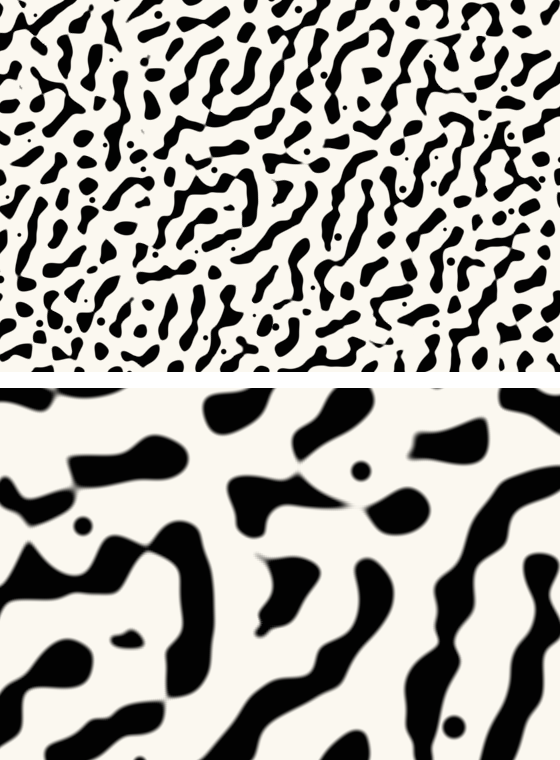
Top: the whole. Bottom: its middle third, enlarged.
Write a Shadertoy shader that draws this pattern.

```glsl
#define FREQUENCY 12.8       // stripes per canvas height
#define LUMP_FREQUENCY 15.5  // undirected blobs per canvas height
#define CELL 0.16            // size of a wavelet cell
#define WAVELETS 6           // wavelets per cell
#define TILT_LEFT 0.86       // stripe direction at the left edge, radians
#define TILT_RIGHT 1.14      // stripe direction at the right edge
#define SPREAD 1.15          // random deviation of the direction
#define FADE 0.6             // how easily weak stripes break up
#define LUMPS 0.5            // strength of the undirected blobs
#define THRESHOLD 0.42       // higher means less ink
#define DOT_CELL 0.075       // spacing of candidate dots in the gaps
#define SOFTNESS 0.0025      // half width of an edge

const vec3 INK = vec3(0.008, 0.008, 0.008);
const vec3 PAPER = vec3(0.984, 0.972, 0.940);
const float TAU = 6.2831853;

// Four random values in 0..1 for a cell and an index
vec4 hash(ivec2 cell, int index) {
    uvec4 v = uvec4(cell.x + 64, cell.y + 64, index, index + 17);
    v = v * 1664525u + 1013904223u;
    for (int pass = 0; pass < 2; pass++) {
        v.x += v.y * v.w;
        v.y += v.z * v.x;
        v.z += v.x * v.y;
        v.w += v.y * v.z;
        v ^= v >> 16u;
    }
    return vec4(v >> 8u) / 16777216.0;
}

vec2 unitVector(float angle) {
    return vec2(cos(angle), sin(angle));
}

// Directed stripes plus undirected lumps, positive inside the ink
float inkField(vec2 p, float aspect) {
    vec2 stripes = vec2(0.0);
    float lumps = 0.0, energy = 0.0;
    ivec2 home = ivec2(floor(p / CELL));

    for (int y = -1; y <= 1; y++)
    for (int x = -1; x <= 1; x++)
    for (int k = 0; k < WAVELETS; k++) {
        ivec2 cell = home + ivec2(x, y);
        vec4 place = hash(cell, k);
        vec2 center = (vec2(cell) + place.xy) * CELL;
        vec2 offset = p - center;
        float weight = max(0.0, 1.0 - dot(offset, offset) / (CELL * CELL));
        if (weight <= 0.0) continue;
        weight *= weight;

        // The wave runs across the stripe direction
        vec4 turn = hash(cell, k + WAVELETS);
        float tilt = mix(TILT_LEFT, TILT_RIGHT, center.x / aspect);
        float across = tilt - 0.25 * TAU + SPREAD * (turn.x + turn.y - 1.0);
        float stripePhase = FREQUENCY * dot(offset, unitVector(across)) + place.z;
        float lumpPhase = LUMP_FREQUENCY * dot(offset, unitVector(TAU * turn.z)) + place.w;

        stripes += weight * unitVector(TAU * stripePhase);
        lumps += weight * cos(TAU * lumpPhase);
        energy += weight * weight;
    }

    // Bring both sums to unit variance, then even out the stripe strength
    float scale = inversesqrt(0.5 * energy + 1e-5);
    stripes *= scale;
    float even = stripes.x * inversesqrt(dot(stripes, stripes) + FADE * FADE);
    return even + LUMPS * lumps * scale - THRESHOLD;
}

// Signed depth inside small dots, kept only in the middle of wide gaps
float dotDepth(vec2 p, float aspect, float margin) {
    float depth = -1.0;
    ivec2 home = ivec2(floor(p / DOT_CELL));
    for (int y = -1; y <= 1; y++)
    for (int x = -1; x <= 1; x++) {
        ivec2 cell = home + ivec2(x, y);
        vec4 random = hash(cell, 99);
        vec2 center = (vec2(cell) + random.xy) * DOT_CELL;
        float inside = mix(0.004, 0.011, random.z) - distance(p, center);
        if (inside > -margin && inkField(center, aspect) < -1.2)
            depth = max(depth, inside);
    }
    return depth;
}

void mainImage(out vec4 fragColor, in vec2 fragCoord) {
    vec2 p = fragCoord / iResolution.y;
    float aspect = iResolution.x / iResolution.y;
    float halfWidth = max(SOFTNESS, 0.75 / iResolution.y);

    // Turn the field into a distance, with a least slope to soften thin necks
    float field = inkField(p, aspect);
    vec2 gradient = vec2(dFdx(field), dFdy(field)) * iResolution.y;
    float depth = field / length(vec3(gradient, 22.0));

    depth = max(depth, dotDepth(p, aspect, halfWidth));
    float ink = smoothstep(-halfWidth, halfWidth, depth);
    fragColor = vec4(mix(PAPER, INK, ink), 1.0);
}
```
